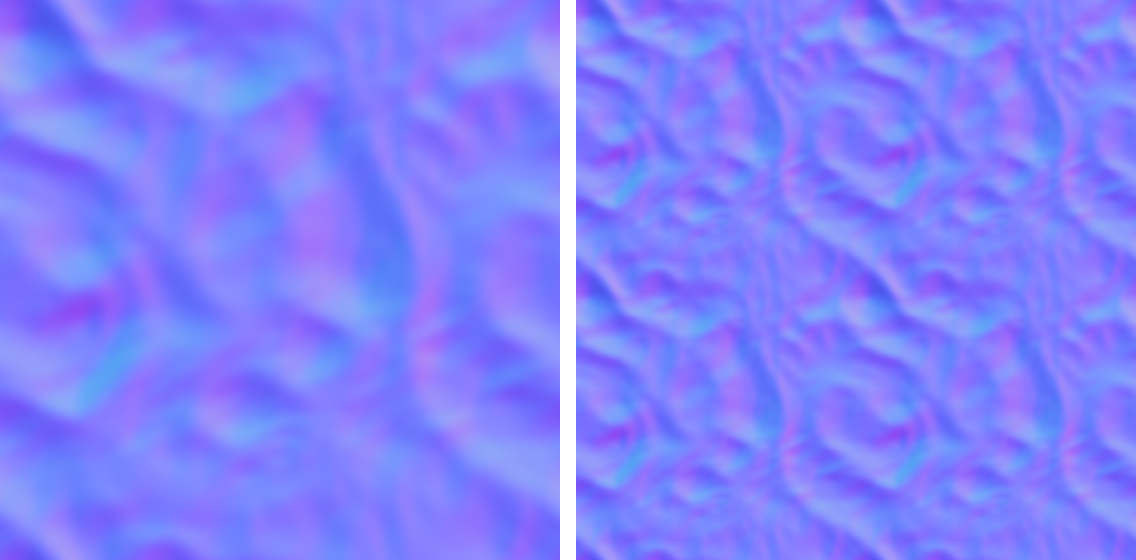
Left: one tile. Right: repeated 2 by 2.
Give the GLSL for this texture map, as a Shadertoy shader.

```glsl
// Tiling tangent-space normal map of soft, worn rock: rounded hollows
// divided by blurred ridges. A wrapping ridged gradient-noise height field
// is bent by a low-frequency warp, then its slope is encoded as colour.

const int   OCTAVES      = 3;
const float BASE_PERIOD  = 4.0;   // whole noise cells across the tile
const float WARP_PERIOD  = 3.0;
const float WARP_AMOUNT  = 0.07;
const float BLUR_STEP    = 0.012; // half width of the slope filter
const vec2  SLOPE_SCALE  = vec2(0.053, 0.052);

// Integer hash of a lattice cell and seed, two values in 0..1.
vec2 hash2(vec2 cell, float seed) {
    uvec3 v = uvec3(cell, seed) * 1664525u + 1013904223u;
    v.x += v.y * v.z; v.y += v.z * v.x; v.z += v.x * v.y;
    v ^= v >> 16u;
    v.x += v.y * v.z; v.y += v.z * v.x;
    return vec2(v.xy >> 8u) / 16777216.0;
}

// Contribution of one lattice corner; the cell index wraps at the period.
float corner(vec2 cell, vec2 offset, float period, float seed) {
    vec2 gradient = (hash2(mod(cell, period), seed) * 2.0 - 1.0) * 1.22;
    return dot(gradient, offset);
}

// Periodic gradient noise over the unit tile.
float tileNoise(vec2 uv, float period, float seed) {
    vec2 p = uv * period;
    vec2 cell = floor(p);
    vec2 f = p - cell;
    vec2 w = f * f * f * (f * (f * 6.0 - 15.0) + 10.0);
    vec2 e = vec2(1.0, 0.0);
    float low  = mix(corner(cell, f, period, seed),
                     corner(cell + e.xy, f - e.xy, period, seed), w.x);
    float high = mix(corner(cell + e.yx, f - e.yx, period, seed),
                     corner(cell + e.xx, f - e.xx, period, seed), w.x);
    return mix(low, high, w.y);
}

// Ridge along the zero line of the noise, with a rounded crest.
float softRidge(float n, float softness) {
    return -sqrt(n * n + softness * softness);
}

// Warped sum of ridges; finer octaves have relatively rounder crests.
float height(vec2 uv) {
    vec2 warp = vec2(tileNoise(uv, WARP_PERIOD, 21.0),
                     tileNoise(uv, WARP_PERIOD, 22.0));
    vec2 p = uv + WARP_AMOUNT * warp;
    float sum = 0.0, amplitude = 1.0, period = BASE_PERIOD, softness = 0.09;
    for (int i = 0; i < OCTAVES; i++) {
        float seed = float(i) + 5.0;
        vec2 shift = hash2(vec2(seed), 40.0);
        sum += amplitude * softRidge(tileNoise(p + shift, period, seed), softness);
        period *= 2.0;
        amplitude *= 0.31;
        softness *= 1.6;
    }
    return sum;
}

// Slope from four diagonal samples, which soften the grain both ways.
vec2 slope(vec2 uv, float radius) {
    vec2 d = vec2(radius, -radius);
    float rise = height(uv + d.xx) - height(uv + d.yy);
    float fall = height(uv + d.xy) - height(uv + d.yx);
    return vec2(rise + fall, rise - fall) / (4.0 * radius);
}

// Unit normal packed into 0..1 colour.
vec3 encodeNormal(vec2 gradient) {
    return normalize(vec3(-gradient, 1.0)) * 0.5 + 0.5;
}

void mainImage(out vec4 fragColor, in vec2 fragCoord) {
    vec2 uv = fragCoord / iResolution.xy;
    fragColor = vec4(encodeNormal(slope(uv, BLUR_STEP) * SLOPE_SCALE), 1.0);
}
```
